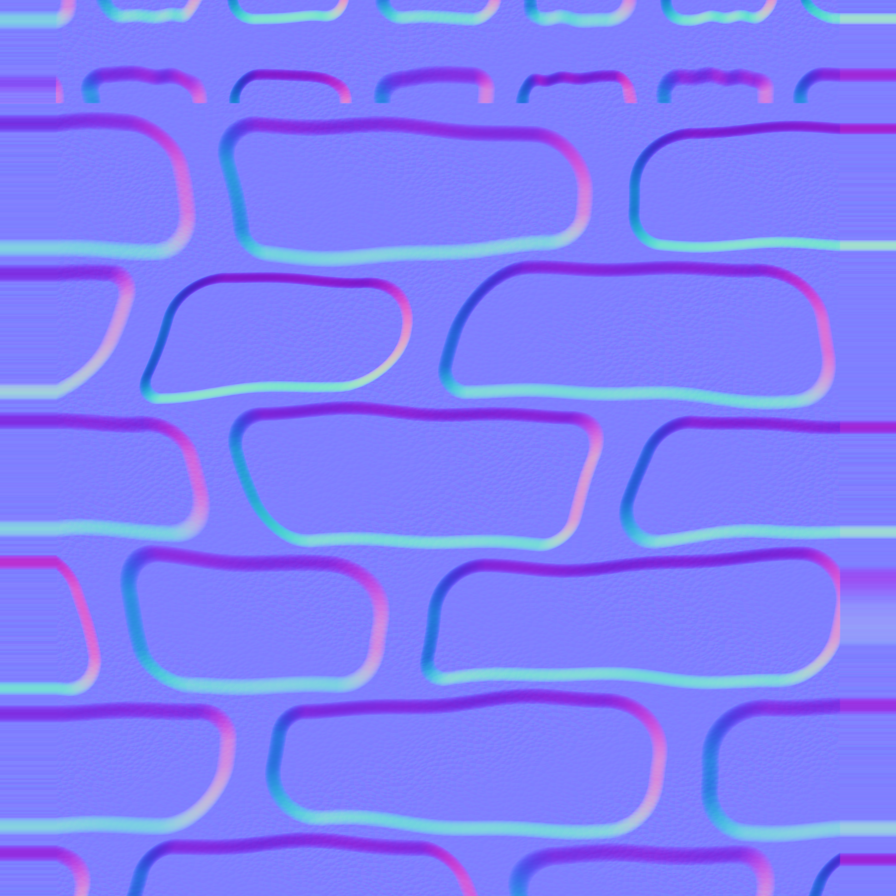
Write a Shadertoy shader that draws this texture map.

```glsl
// Tangent-space normal map of a rough stone wall: wide irregular blocks in
// staggered courses, a band of small blocks on top and smeared side margins.
// Rounded boxes form a height field; its slopes are encoded as colour.

float hash(vec2 p) {
    return fract(sin(dot(p, vec2(127.1, 311.7))) * 43758.5);
}

// Wavy bed joint, shared by the courses above and below it
float bedJoint(float x, float row, float wave) {
    return wave * (sin(x * 7.0 + row * 2.4) + 0.4 * sin(x * 17.0 + row * 4.1));
}

// Signed distance to a box with its own radius at each corner
float roundedBox(vec2 p, vec2 halfSize, float radius) {
    radius = min(radius, min(halfSize.x, halfSize.y));
    vec2 q = abs(p) - halfSize + radius;
    return min(max(q.x, q.y), 0.0) + length(max(q, 0.0)) - radius;
}

// Height of the blocks; band = 1 selects the small blocks of the top band
float blockHeight(vec2 p, float band) {
    vec2 size = mix(vec2(0.42, 0.161), vec2(0.158, 0.16), band);
    vec2 gap = mix(vec2(0.028, 0.0135), vec2(0.02, 0.033), band);
    vec2 origin = mix(vec2(0.30, 0.87), vec2(0.091, 0.947), band);
    float jitter = mix(0.16, 0.05, band);
    float lean = mix(0.8, 0.15, band);
    float wave = mix(0.007, 0.001, band);
    float height = 0.0;

    p += band * 0.0015 * sin(p.yx * vec2(70.0, 95.0) + 3.0 * sin(p.x * 31.0));
    for (int j = -1; j <= 1; j++) {
        float row = floor((origin.y - p.y) / size.y) + float(j);
        if (band < 0.5 && row < 0.0) continue;
        float stagger = mod(row, 2.0) * 0.5 * (1.0 - band);
        float top = origin.y - size.y * row + bedJoint(p.x, row, wave);
        float bottom = origin.y - size.y * (row + 1.0) + bedJoint(p.x, row + 1.0, wave);
        float fromMiddle = p.y - origin.y + size.y * (row + 0.5);

        for (int i = -1; i <= 1; i++) {
            vec2 id = vec2(floor((p.x - origin.x) / size.x - stagger) + float(i), row);
            vec2 next = id + vec2(1.0, 0.0);

            // Leaning upright joints on both sides of the block
            float left = origin.x + size.x * (id.x + stagger + jitter * (hash(id) * 2.0 - 1.0))
                + lean * (hash(id + 31.0) - 0.5) * fromMiddle;
            float right = origin.x + size.x * (next.x + stagger + jitter * (hash(next) * 2.0 - 1.0))
                + lean * (hash(next + 31.0) - 0.5) * fromMiddle;

            vec2 local = p - 0.5 * vec2(left + right, top + bottom);
            vec2 halfSize = 0.5 * vec2(right - left, top - bottom) - gap;
            float radius = mix(0.025, 0.07, hash(id * 3.0 + step(0.0, local) * 1.7));
            radius *= 1.0 - 0.6 * band;
            local += 0.002 * sin(local.yx * vec2(45.0, 38.0) + 6.28 * hash(id + 7.0));

            // Narrow bevels are steep, wide ones are soft
            float bevel = mix(0.0062, 0.0115, hash(id + 53.0));
            height += 0.0112 * smoothstep(-bevel, bevel, -roundedBox(local, halfSize, radius));
        }
    }
    return height;
}

// Fine cellular grain of the stone surface
float grainHeight(vec2 p) {
    vec2 q = p * vec2(150.0, 215.0) + 0.6 * sin(p.yx * 60.0);
    vec2 cell = floor(q);
    float nearest = 2.0;
    for (int j = -1; j <= 1; j++)
        for (int i = -1; i <= 1; i++) {
            vec2 c = cell + vec2(i, j);
            vec2 site = c + vec2(hash(c), hash(c + 19.0));
            nearest = min(nearest, length(q - site));
        }
    float patches = 0.7 + 0.3 * sin(p.x * 17.0 + 2.0 * sin(p.y * 23.0));
    return 0.00023 * patches * nearest;
}

vec2 blockSlope(vec2 p, float band) {
    vec2 e = vec2(0.001, 0.0);
    float h = blockHeight(p, band);
    return (vec2(blockHeight(p + e.xy, band), blockHeight(p + e.yx, band)) - h) / e.x;
}

vec2 grainSlope(vec2 p) {
    vec2 e = vec2(0.001, 0.0);
    float h = grainHeight(p);
    return (vec2(grainHeight(p + e.xy), grainHeight(p + e.yx)) - h) / e.x;
}

void mainImage(out vec4 fragColor, in vec2 fragCoord) {
    vec2 uv = fragCoord / iResolution.xy;
    float pixel = 1.0 / iResolution.y;

    // The margins repeat the border column of the wall
    vec2 p = vec2(clamp(uv.x, 0.0625, 0.9375), uv.y);

    float inBand = smoothstep(-pixel, pixel, p.y - 0.885);
    vec2 slope = mix(blockSlope(p, 0.0), blockSlope(p, 1.0), inBand);

    // Margins lose their sideways slope; the right one tilts a little
    float rightMargin = smoothstep(-pixel, pixel, uv.x - 0.9375);
    float margin = rightMargin + smoothstep(-pixel, pixel, 0.0625 - uv.x) * inBand;
    slope.x *= 1.0 - 0.9 * margin;
    slope.x -= 0.35 * rightMargin * abs(slope.y);
    slope += grainSlope(p);

    // Green points down: upper bevels turn violet, lower ones turquoise
    vec3 normal = normalize(vec3(-slope.x, slope.y, 1.0));
    fragColor = vec4(normal * 0.5 + 0.5, 1.0);
}
```
